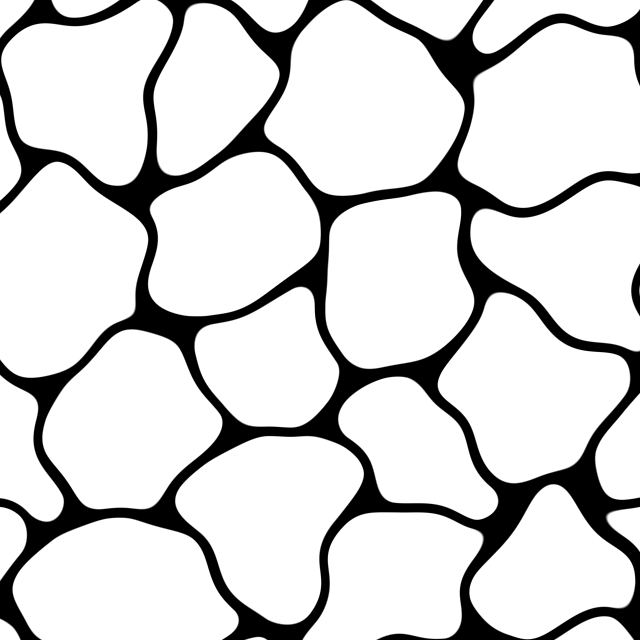
This pattern is drawn by a three.js fragment shader. Its source:

```glsl
// Black, wavy cell walls on white, with webbed junctions like a foam or tissue.
// Cellular noise in a domain bent by layered sines; the distances to all walls
// of a cell are blended with a smooth minimum, which rounds its corners.

#define CELLS 4.1          // cells across the canvas
#define JITTER 0.80        // irregularity of the cell centres
#define HALF_WALL 0.0074   // half the wall thickness
#define WALL_VARIATION 0.14
#define FILLET 0.042       // reach of the corner rounding
#define WAVE_SIZE 0.016    // amplitude of the bending
#define WAVE_FREQ 22.0
#define EDGE_SOFT 0.0012   // half width of the smoothed edge

varying vec2 vUv;

const vec3 WALL_COLOR = vec3(0.0);
const vec3 CELL_COLOR = vec3(1.0);

vec2 hash2(vec2 p) {
  vec2 q = vec2(dot(p, vec2(127.1, 311.7)), dot(p, vec2(269.5, 183.3)));
  return fract(sin(q) * 43758.55);
}

// Centre of the cell that belongs to a grid square
vec2 cellCentre(vec2 square) {
  return square + 0.5 + JITTER * (hash2(square + 17.0) - 0.5);
}

// Canvas position to bent grid position
vec2 bend(vec2 p) {
  vec2 wave = sin(WAVE_FREQ * (p.yx + 0.35 * p) + vec2(0.7, 2.9));
  wave += 0.6 * sin(1.7 * WAVE_FREQ * (p.yx - 0.45 * p) + vec2(4.1, 1.3));
  return CELLS * (p + WAVE_SIZE * wave);
}

float smoothMin(float a, float b, float k) {
  float h = max(k - abs(a - b), 0.0) / k;
  return min(a, b) - 0.25 * h * h * k;
}

// Rounded distance to the nearest wall, in canvas units
float wallDistance(vec2 p) {
  vec2 g = bend(p);
  vec2 home = floor(g);

  // Local stretch of the bent grid, to keep the walls evenly thick
  const float STEP = 0.001;
  vec2 stretchX = (bend(p + vec2(STEP, 0.0)) - g) / STEP;
  vec2 stretchY = (bend(p + vec2(0.0, STEP)) - g) / STEP;

  // Nearest centre
  vec2 ownSquare = home;
  vec2 ownOffset = vec2(0.0);
  float nearest = 100.0;
  for (int j = -1; j <= 1; j++) {
    for (int i = -1; i <= 1; i++) {
      vec2 square = home + vec2(float(i), float(j));
      vec2 offset = cellCentre(square) - g;
      float d = dot(offset, offset);
      if (d < nearest) {
        nearest = d;
        ownSquare = square;
        ownOffset = offset;
      }
    }
  }

  // Blend the distances to the bisectors with all neighbours
  float wall = 1.0;
  for (int j = -2; j <= 2; j++) {
    for (int i = -2; i <= 2; i++) {
      if (i == 0 && j == 0) continue;
      vec2 offset = cellCentre(ownSquare + vec2(float(i), float(j))) - g;
      vec2 normal = normalize(offset - ownOffset);
      float d = dot(0.5 * (ownOffset + offset), normal);
      float stretch = length(vec2(dot(normal, stretchX), dot(normal, stretchY)));
      wall = smoothMin(wall, d / stretch, FILLET);
    }
  }
  return wall;
}

void main() {
  // Walls swell and thin slowly along their length
  float swell = sin(19.0 * vUv.x + 2.0 * sin(13.0 * vUv.y))
              * sin(23.0 * vUv.y + 1.5 * sin(11.0 * vUv.x));
  float halfWall = HALF_WALL * (1.0 + WALL_VARIATION * swell);

  float inside = smoothstep(-EDGE_SOFT, EDGE_SOFT, wallDistance(vUv) - halfWall);
  gl_FragColor = vec4(mix(WALL_COLOR, CELL_COLOR, inside), 1.0);
}
```
